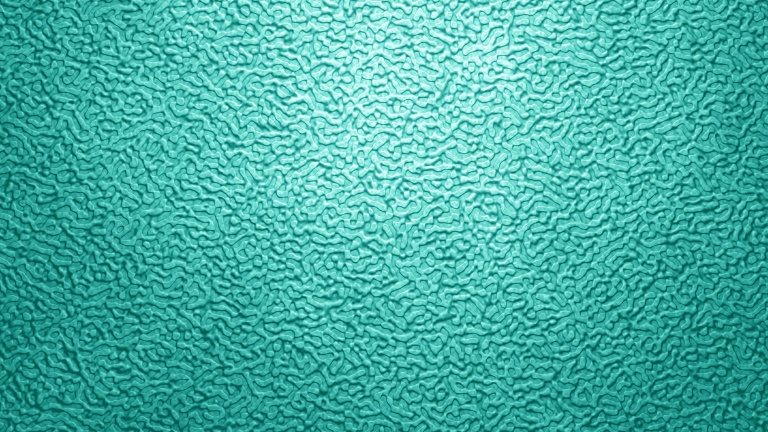
Give the GLSL for this texture, as a WebGL 1 fragment shader.

```glsl
precision highp float;
// Embossed teal sheet: short worm-like ridges lit by a soft glow at the top.
uniform vec2 u_resolution;

const float CELLS_PER_HEIGHT = 33.0;
const float WAVE_NUMBER = 8.2;      // radians per cell
const float DIRECTION_SPREAD = 2.5; // radians around the vertical
const vec2 GLOW_CENTRE = vec2(0.93, 0.86);

const vec3 ABYSS = vec3(0.0, 0.36, 0.32);
const vec3 DEEP = vec3(0.04, 0.46, 0.42);
const vec3 SHADE = vec3(0.11, 0.57, 0.53);
const vec3 TEAL = vec3(0.22, 0.69, 0.65);
const vec3 AQUA = vec3(0.36, 0.82, 0.77);
const vec3 PALE = vec3(0.56, 0.92, 0.88);
const vec3 GLINT = vec3(0.86, 0.99, 0.98);

// Four random values from a cell and a seed
vec4 hash4(vec2 cell, float seed) {
  vec4 h = fract(vec4(cell, seed, cell.x) * vec4(0.1031, 0.1030, 0.0973, 0.1099));
  h += dot(h, h.wzxy + 33.33);
  return fract((h.xxyz + h.yzzw) * h.zywx);
}

float valueNoise(vec2 p, float seed) {
  vec2 cell = floor(p);
  vec2 f = fract(p);
  f = f * f * (3.0 - 2.0 * f);
  float low = mix(hash4(cell, seed).x, hash4(cell + vec2(1.0, 0.0), seed).x, f.x);
  float high = mix(hash4(cell + vec2(0.0, 1.0), seed).x, hash4(cell + 1.0, seed).x, f.x);
  return mix(low, high, f.y);
}

// Sparse wavelets: x is the ridge field, yz its gradient per radian
vec3 ridgeField(vec2 p, float waveNumber, float spread) {
  vec2 home = floor(p);
  vec3 sum = vec3(0.0);
  for (int j = -1; j <= 1; j++) {
    for (int i = -1; i <= 1; i++) {
      vec2 cell = home + vec2(float(i), float(j));
      for (int n = 0; n < 3; n++) {
        vec4 rnd = hash4(cell + 7.0, float(n) * 5.7 + 1.3);
        vec2 offset = p - cell - rnd.xy;
        float falloff = max(1.0 - dot(offset, offset), 0.0);
        float angle = 1.5708 + spread * (rnd.z - 0.5);
        vec2 dir = vec2(cos(angle), sin(angle));
        float phase = waveNumber * dot(dir, offset) + 6.2832 * rnd.w;
        float window = falloff * falloff;
        vec2 slope = -window * sin(phase) * dir
                   - 4.0 * falloff * offset * cos(phase) / waveNumber;
        sum += vec3(window * cos(phase), slope);
      }
    }
  }
  return sum;
}

// Tone 0 to 5 runs from deep shadow to glint
vec3 toneColor(float tone) {
  vec3 color = mix(ABYSS, DEEP, clamp(tone + 1.0, 0.0, 1.0));
  color = mix(color, SHADE, clamp(tone, 0.0, 1.0));
  color = mix(color, TEAL, clamp(tone - 1.0, 0.0, 1.0));
  color = mix(color, AQUA, clamp(tone - 2.0, 0.0, 1.0));
  color = mix(color, PALE, clamp(tone - 3.0, 0.0, 1.0));
  return mix(color, GLINT, clamp(tone - 4.0, 0.0, 1.0));
}

float glowTone(vec2 p, vec2 centre) {
  vec2 d = p - centre;
  return 0.5 + 3.8 * exp(-1.7 * dot(d, d));
}

// Bell curve around a level of the ridge field
float contour(float height, float level, float sharpness) {
  return exp(-sharpness * (height - level) * (height - level));
}

// Lit rim, thin dark outline and softly raised crown of the ridges
float reliefTone(vec2 p, vec2 lightDir) {
  vec3 ridge = ridgeField(p * CELLS_PER_HEIGHT, WAVE_NUMBER, DIRECTION_SPREAD);
  vec2 uphill = ridge.yz / (length(ridge.yz) + 0.1);
  float facing = -dot(uphill, lightDir);
  float rim = contour(ridge.x, 0.15, 2.2) * facing;
  float outline = contour(ridge.x, -0.35, 3.5) * (1.0 - 0.6 * facing);
  float crown = smoothstep(0.0, 0.8, ridge.x);
  return 1.9 * rim - 1.45 * outline + 0.35 * crown;
}

vec3 sheetColor(vec2 p) {
  vec2 lightDir = normalize(vec2(GLOW_CENTRE.x - p.x, 0.9));
  float grain = valueNoise(p * 230.0, 2.0) - 0.5;
  float blotch = valueNoise(p * 7.0, 4.0) - 0.5;
  float tone = glowTone(p, GLOW_CENTRE) + reliefTone(p, lightDir);
  return toneColor(tone + 1.3 * grain + 0.5 * blotch);
}

void main() {
  // Four samples per pixel keep the fine ridges smooth
  vec3 color = vec3(0.0);
  for (int j = 0; j < 2; j++) {
    for (int i = 0; i < 2; i++) {
      vec2 jitter = vec2(float(i), float(j)) * 0.5 - 0.25;
      color += sheetColor((gl_FragCoord.xy + jitter) / u_resolution.y);
    }
  }
  gl_FragColor = vec4(color * 0.25, 1.0);
}
```
